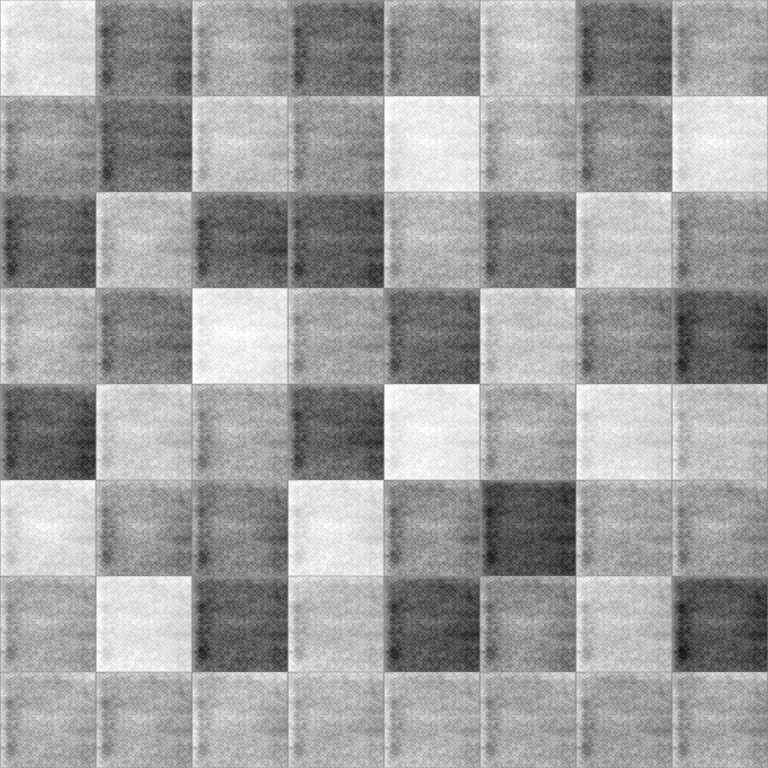
Write a three.js fragment shader that draws this pattern.

```glsl
varying vec2 vUv;

float hash(vec2 p) {
  return fract(sin(dot(p, vec2(127.1, 311.7))) * 43758.5453);
}

float noise(vec2 p) {
  vec2 i = floor(p);
  vec2 f = fract(p);
  f = f * f * (3.0 - 2.0 * f);
  return mix(mix(hash(i), hash(i + vec2(1.0, 0.0)), f.x),
             mix(hash(i + vec2(0.0, 1.0)), hash(i + 1.0), f.x), f.y);
}

float cloud(vec2 p) {
  float sum = 0.0;
  float weight = 0.5;
  for (int i = 0; i < 4; i++) {
    sum += weight * noise(p);
    p = p * 2.0 + 17.3;
    weight *= 0.5;
  }
  return sum / 0.9375;
}

// Shuffled greys, lighter toward the top; the bottom row stays near a middle tone
float tileShade(vec2 cell) {
  float stride = hash(vec2(cell.y, 2.0)) < 0.5 ? 3.0 : 5.0;
  float rank = mod(cell.x * stride + cell.y * 3.0, 8.0);
  float jitter = hash(cell + 3.7);
  float pick = fract((rank + 3.0 * jitter) / 8.0);
  float lift = mix(0.95, 0.55, cell.y / 7.0);
  return cell.y < 0.5 ? 0.66 + 0.06 * jitter : 0.24 + 0.69 * pow(pick, lift);
}

void main() {
  vec2 grid = vUv * 8.0;
  vec2 cell = floor(grid);
  vec2 tile = fract(grid);
  float shade = tileShade(cell);
  float midtone = 4.0 * shade * (1.0 - shade);
  float wear = 0.3 + 0.7 * midtone;

  // Blotches differ per tile; horizontal streaks recur in every tile
  float blotch = cloud(tile * 2.0 + cell * 7.0) - 0.5;
  float streak = cloud(tile * vec2(2.5, 10.0) + 40.0) - 0.5;
  float rows = sin(6.2832 * (4.0 * tile.y + 0.1)) * noise(tile * vec2(9.0, 4.0) + 60.0);
  float tone = shade + wear * (0.22 * blotch + 0.18 * streak + 0.035 * rows);

  // Soft dark band inside the left side, with lighter rims left and above
  float ragged = 0.02 * (noise(tile * 9.0 + cell * 5.0) - 0.5);
  float band = smoothstep(0.04, 0.1, tile.x + ragged)
             * (1.0 - smoothstep(0.1, 0.28, tile.x + ragged));
  band *= smoothstep(0.0, 0.2, tile.y) * smoothstep(0.05, 0.3, 1.0 - tile.y);
  tone -= 0.13 * midtone * band;
  float leftRim = 1.0 - smoothstep(0.02, 0.09, tile.x + ragged);
  float topRim = 1.0 - smoothstep(0.02, 0.14, 1.0 - tile.y + ragged);
  tone += 0.12 * midtone * max(leftRim, topRim);
  float rightShade = smoothstep(0.7, 0.95, tile.x) * (1.0 - topRim);
  tone -= 0.06 * midtone * rightShade;

  // Fine weave and grain, the same cloth in every tile
  float weave = sin(6.2832 * 24.0 * tile.x) * sin(6.2832 * 24.0 * tile.y);
  float grain = noise(tile * 61.0 + 5.0) + 0.5 * noise(tile * 29.0 + 9.0) - 0.75;
  tone += wear * (0.05 * weave + 0.2 * grain);

  // Thin pale outline at the left and top of dark tiles
  vec2 fromCorner = vec2(tile.x, 1.0 - tile.y);
  float nearEdge = min(fromCorner.x, fromCorner.y);
  float outline = 1.0 - smoothstep(0.01, 0.04, nearEdge);
  tone = mix(tone, max(tone, 0.62), 0.5 * outline);

  // Seams, fainter across than down
  vec2 toSeam = min(tile, 1.0 - tile);
  vec2 seam = 1.0 - smoothstep(0.003, 0.016, toSeam);
  tone = mix(tone, 0.52, max(0.5 * seam.x, 0.3 * seam.y));

  gl_FragColor = vec4(vec3(clamp(tone, 0.0, 1.0)), 1.0);
}
```
